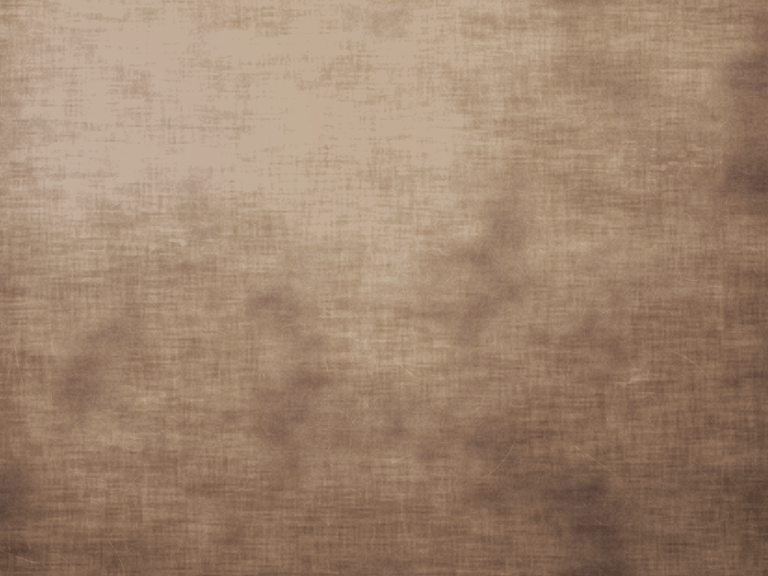
Write a WebGL 1 fragment shader that draws this texture.

```glsl
precision highp float;

uniform vec2 u_resolution;

float hash(vec2 p) {
  vec3 q = fract(vec3(p.xyx) * 0.1031);
  q += dot(q, q.yzx + 33.33);
  return fract((q.x + q.y) * q.z);
}

float noise(vec2 p) {
  vec2 cell = floor(p);
  vec2 f = fract(p);
  f = f * f * (3.0 - 2.0 * f);
  float low = mix(hash(cell), hash(cell + vec2(1.0, 0.0)), f.x);
  float high = mix(hash(cell + vec2(0.0, 1.0)), hash(cell + 1.0), f.x);
  return mix(low, high, f.y);
}

// Layered noise centred on zero
float fbm(vec2 p) {
  float sum = 0.0;
  float amplitude = 0.5;
  for (int i = 0; i < 5; i++) {
    sum += amplitude * (noise(p) - 0.5);
    p = mat2(0.8, 0.6, -0.6, 0.8) * p * 2.03 + 17.3;
    amplitude *= 0.55;
  }
  return sum;
}

// Uneven threads running both ways, centred on zero
float weave(vec2 p, float density) {
  vec2 wobble = 0.003 * vec2(noise(p * 9.0), noise(p * 9.0 + 40.0));
  vec2 q = p + wobble;
  float weft = noise(q * vec2(density * 0.13, density));
  float warp = noise(q * vec2(density, density * 0.16) + 71.0);
  return 0.58 * weft + 0.42 * warp - 0.5;
}

// One short, slightly bent scratch per grid cell, present by chance
float scratches(vec2 p, float scale, float chance, float width, float seed) {
  vec2 q = p * scale + seed;
  vec2 cell = floor(q);
  vec2 local = fract(q) - 0.5;
  float angle = 6.2832 * hash(cell + seed);
  vec2 along = vec2(cos(angle), sin(angle));
  float u = dot(local, along);
  float v = dot(local, vec2(-along.y, along.x));
  v += (hash(cell + seed + 5.0) - 0.5) * (u * u * 2.0 - 0.1);
  float reach = mix(0.15, 0.42, hash(cell + seed + 9.0));
  float line = 1.0 - smoothstep(0.0, width * scale, abs(v));
  float ends = 1.0 - smoothstep(reach * 0.5, reach, abs(u));
  return line * ends * step(hash(cell + seed + 13.0), chance);
}

// Pale flecks clustered in worn patches
float wornFlecks(vec2 p) {
  float patches = smoothstep(0.10, 0.30, fbm(p * vec2(3.5, 7.0) + 60.0));
  float flecks = smoothstep(0.62, 0.85, noise(p * vec2(60.0, 170.0) + 8.0));
  return patches * flecks;
}

vec3 clothColor(float tone) {
  vec3 umber = vec3(0.35, 0.26, 0.21);
  vec3 brown = vec3(0.54, 0.42, 0.335);
  vec3 tan_ = vec3(0.67, 0.565, 0.46);
  vec3 sand = vec3(0.76, 0.675, 0.585);
  vec3 color = mix(umber, brown, clamp(tone / 0.45, 0.0, 1.0));
  color = mix(color, tan_, clamp((tone - 0.45) / 0.35, 0.0, 1.0));
  return mix(color, sand, clamp((tone - 0.8) / 0.27, 0.0, 1.0));
}

void main() {
  vec2 uv = gl_FragCoord.xy / u_resolution;
  vec2 p = gl_FragCoord.xy / u_resolution.y;

  // Soft light from the upper left, falling off to the lower right
  float lightDistance = length((uv - vec2(0.31, 0.86)) * vec2(0.85, 1.0));
  float light = 1.0 - smoothstep(0.1, 1.1, lightDistance);
  float edge = min(uv.x, 1.0 - uv.x);
  float tone = 0.2 + 0.82 * light - 0.1 * (1.0 - smoothstep(0.0, 0.07, edge));

  // Broad clouds, brushed bands and small mottling
  tone += 0.36 * fbm(p * vec2(3.0, 4.0) + 3.0);
  tone += 0.22 * fbm(p * vec2(3.0, 26.0) + 21.0);
  tone += 0.26 * fbm(p * vec2(17.0, 20.0) + 37.0);

  // Stains broken up by the cloth
  float threads = weave(p, 230.0);
  float stain = smoothstep(0.02, 0.32, fbm(p * vec2(6.0, 7.5) + 90.0) + 0.22 * threads);
  tone -= 0.24 * stain;

  // Threads and grain
  tone += 0.34 * threads + 0.12 * weave(p + 5.0, 95.0);
  tone += 0.13 * (noise(p * 310.0) - 0.5);

  // Fine fibres and a few longer scratches
  float wear = 0.6 * wornFlecks(p);
  for (int i = 0; i < 4; i++) {
    float layer = float(i);
    wear += 0.3 * scratches(p, 15.0 + 4.0 * layer, 0.35, 0.0018, 11.0 + 19.7 * layer);
  }
  wear += 0.5 * scratches(p, 6.0, 0.12, 0.0022, 4.3);
  tone += 0.28 * wear * (0.5 + noise(p * 130.0));

  // Rosy haze near the left, cool tint in the stains
  vec3 color = clothColor(tone);
  float haze = 1.0 - smoothstep(0.0, 0.45, length(uv - vec2(0.08, 0.76)));
  color += haze * vec3(0.005, 0.008, 0.03);
  color += stain * vec3(-0.008, -0.004, 0.012);
  gl_FragColor = vec4(color, 1.0);
}
```
